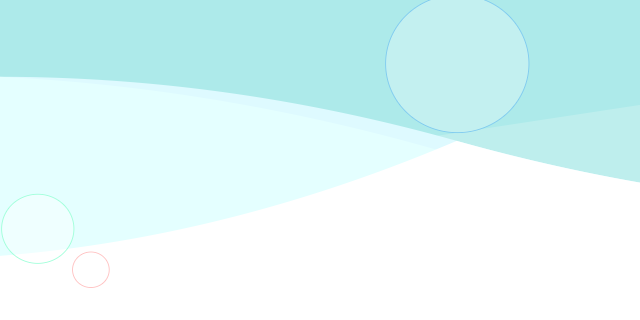
Reproduce this background procedurally as a WebGL 1 fragment shader.

```glsl
precision highp float;
// Pale teal and cyan waves over white, with three thin-rimmed translucent bubbles.

uniform vec2 u_resolution;

// Coverage of the region where d < 0, smoothed over one pixel.
float cover(float d) {
  return clamp(0.5 - d * u_resolution.y, 0.0, 1.0);
}

// Slightly flattened disc: translucent white fill and a thin coloured rim.
vec3 bubble(vec3 base, vec2 p, vec2 center, vec2 radius, float fill, vec3 rim) {
  float d = (length((p - center) / radius) - 1.0) * radius.y;
  base = mix(base, vec3(1.0), fill * cover(d));
  return mix(base, rim, cover(abs(d) - 0.0013));
}

void main() {
  // Canvas height is one unit; x runs from 0 to 2 on a 2:1 canvas.
  vec2 p = gl_FragCoord.xy / u_resolution.y;
  float x = p.x * 2.0 * u_resolution.y / u_resolution.x;
  p.x = x;

  // Wave edges; the main crest bends the other way past the crossing.
  float past = max(x - 1.427, 0.0);
  float crest = 0.76 - 0.0983 * x * x + 0.1905 * past * past;
  float inner = 0.76 - 0.0485 * x - 0.0868 * x * x;
  float shore = 0.2005 + 0.0788 * x + 0.1212 * x * x;
  float hill = 0.672 - 0.152 * (2.0 - x);

  // Teal sky with a lighter hill on the right.
  vec3 color = vec3(0.68, 0.918, 0.918);
  color = mix(color, vec3(0.745, 0.935, 0.93), cover(p.y - hill));

  // Pale blue band, cyan body, then white ground.
  color = mix(color, vec3(0.87, 0.98, 1.0), cover(p.y - crest));
  color = mix(color, vec3(0.893, 1.0, 1.0), cover(p.y - min(inner, crest)));
  color = mix(color, vec3(1.0), cover(p.y - min(shore, crest)));

  // Bubbles.
  color = bubble(color, p, vec2(1.429, 0.801), vec2(0.224, 0.2155), 0.26, vec3(0.49, 0.79, 0.94));
  color = bubble(color, p, vec2(0.118, 0.285), vec2(0.113, 0.108), 0.4, vec3(0.62, 1.0, 0.85));
  color = bubble(color, p, vec2(0.284, 0.157), vec2(0.0573, 0.0555), 0.3, vec3(1.0, 0.75, 0.75));

  gl_FragColor = vec4(color, 1.0);
}
```
